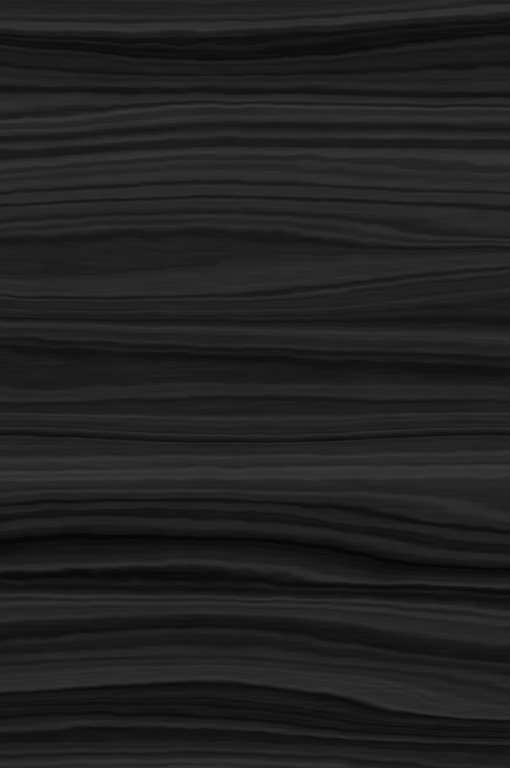
Give the GLSL for this texture, as a Shadertoy shader.

```glsl
// Black stained wood with fine horizontal grain and long lens-shaped figures
#define BASE_TONE 0.131
#define RING_RATE 22.0
#define FIGURE_SCALE vec2(1.6, 13.0)
#define FIGURE_DEPTH 1.75
#define BROAD_CONTRAST 0.075
#define MID_CONTRAST 0.080
#define FINE_CONTRAST 0.080
#define LINE_DARKNESS 0.035
#define FIBRE_CONTRAST 0.016
#define RAGGEDNESS 0.060

float hash(vec2 p) {
    return fract(sin(dot(p, vec2(127.1, 311.7))) * 43758.5453);
}

// Smooth value noise in 0..1
float noise(vec2 p) {
    vec2 cell = floor(p), f = fract(p);
    f = f * f * f * (f * (f * 6.0 - 15.0) + 10.0);
    float low = mix(hash(cell), hash(cell + vec2(1, 0)), f.x);
    float high = mix(hash(cell + vec2(0, 1)), hash(cell + vec2(1, 1)), f.x);
    return mix(low, high, f.y);
}

// Growth depth: lines crowd where it is steep, lenses open where it levels off
float growthDepth(vec2 p) {
    p.y += 0.014 * noise(p * vec2(3.0, 4.0) + 17.0);
    float figure = noise(p * FIGURE_SCALE + 3.7);
    float ripple = noise(p * FIGURE_SCALE * vec2(2.0, 1.9) + 41.0);
    float ragged = noise(p * vec2(30.0, 60.0)) + 0.5 * noise(p * vec2(80.0, 120.0)) - 0.75;
    return RING_RATE * p.y + FIGURE_DEPTH * (figure + 0.25 * ripple) + RAGGEDNESS * ragged;
}

// One layer of rings, centred on zero and faded before it can alias
float rings(float depth, float rate, float seed) {
    float t = depth * rate;
    float visible = 1.0 - smoothstep(0.7, 1.7, fwidth(t));
    return (noise(vec2(t, seed)) - 0.5) * visible;
}

void mainImage(out vec4 fragColor, in vec2 fragCoord) {
    vec2 p = fragCoord / iResolution.y;
    float depth = growthDepth(p);

    // Broad bands, grain lines and hairlines
    float tone = BASE_TONE;
    tone += BROAD_CONTRAST * rings(depth, 0.9, 5.0);
    tone += MID_CONTRAST * rings(depth, 2.9, 23.0);
    tone += FINE_CONTRAST * rings(depth, 8.0, 61.0);
    tone -= LINE_DARKNESS * smoothstep(0.2, 0.42, rings(depth, 5.3, 87.0));

    // Short fibres along the grain
    float fibre = noise(p * vec2(14.0, 260.0)) + noise(p * vec2(45.0, 420.0) + 9.0) - 1.0;
    tone += FIBRE_CONTRAST * fibre;

    fragColor = vec4(vec3(clamp(tone, 0.03, 0.25)), 1.0);
}
```
